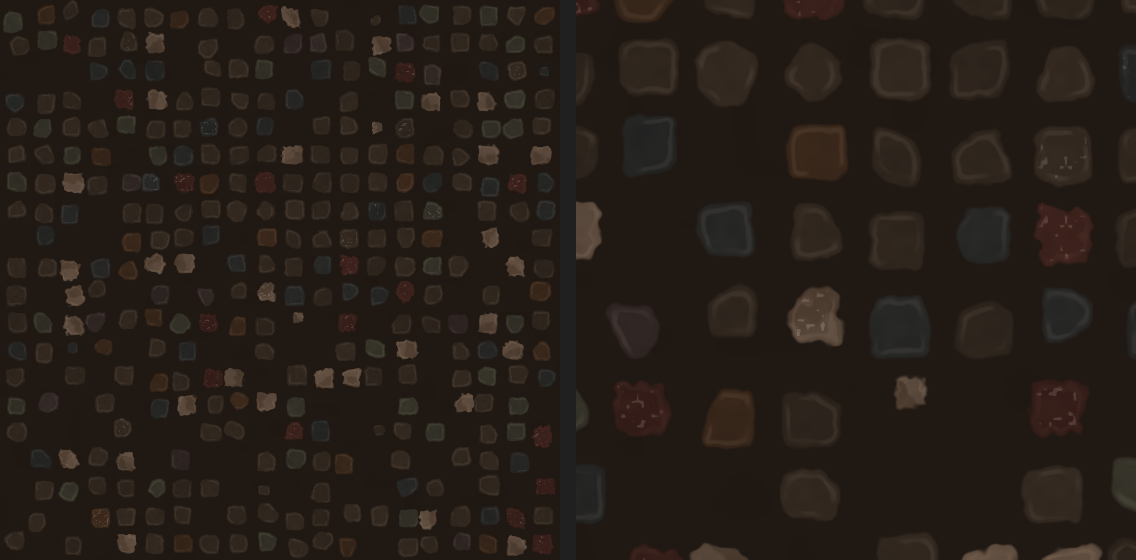
Left: the whole. Right: its middle third, enlarged.
This pattern is drawn by a three.js fragment shader. Its source:

```glsl
// A tray of worn pebbles on dark earth, laid out on a 20 by 20 grid.
// Each pebble is a rounded box cut by random planes, then tinted, rimmed and speckled;
// a slow wear field removes some pebbles and pushes others out of line.
varying vec2 vUv;

const float COUNT = 20.0;
const float MARGIN = 0.004;
const float TAU = 6.2832;
const vec3 EARTH = vec3(0.125, 0.094, 0.073);

float hash(vec2 p) {
  return fract(sin(dot(p, vec2(127.1, 311.7))) * 43758.5);
}

float noise(vec2 p) {
  vec2 i = floor(p);
  vec2 f = fract(p);
  f = f * f * (3.0 - 2.0 * f);
  return mix(mix(hash(i), hash(i + vec2(1.0, 0.0)), f.x),
             mix(hash(i + vec2(0.0, 1.0)), hash(i + 1.0), f.x), f.y);
}

float smoothMax(float a, float b, float k) {
  float h = max(k - abs(a - b), 0.0) / k;
  return max(a, b) + 0.25 * h * h * k;
}

float roundedBox(vec2 p, vec2 halfSize, float radius) {
  vec2 q = abs(p) - halfSize + radius;
  return length(max(q, 0.0)) + min(max(q.x, q.y), 0.0) - radius;
}

// Signed distance to one pebble, in units of the grid pitch
float pebble(vec2 p, vec2 id, float cut, float rough) {
  vec2 halfSize = 0.32 + 0.07 * vec2(hash(id + 3.1), hash(id + 5.7));
  float d = roundedBox(p, halfSize, 0.12);
  for (int i = 0; i < 6; i++) {
    vec2 key = id + 31.0 * float(i + 1);
    float angle = (float(i) + hash(key)) * TAU / 6.0;
    float reach = mix(0.42 - cut, 0.46, hash(key + 0.5));
    d = smoothMax(d, dot(p, vec2(cos(angle), sin(angle))) - reach, 0.08);
  }
  return d + rough * (noise(p * 9.0 + id * 7.3) - 0.5);
}

// Mineral tint picked by a random value
vec3 mineral(float pick) {
  vec3 brown = vec3(0.185, 0.148, 0.117);
  vec3 green = vec3(0.196, 0.188, 0.150);
  vec3 slate = vec3(0.143, 0.143, 0.140);
  vec3 rust = vec3(0.215, 0.148, 0.100);
  vec3 mauve = vec3(0.185, 0.148, 0.140);
  vec3 red = vec3(0.220, 0.122, 0.102);
  vec3 tan = vec3(0.300, 0.236, 0.186);
  vec3 c = mix(brown, green, step(0.54, pick));
  c = mix(c, slate, step(0.65, pick));
  c = mix(c, rust, step(0.75, pick));
  c = mix(c, mauve, step(0.81, pick));
  c = mix(c, red, step(0.84, pick));
  return mix(c, tan, step(0.89, pick));
}

// Tint with mottling, a broken pale rim and small specks
vec3 surface(vec2 p, vec2 id, float d, float pick) {
  float isTan = step(0.89, pick);
  float isRed = step(0.84, pick) - isTan;
  vec3 c = mineral(pick) * (0.93 + 0.14 * hash(id + 8.2));
  c *= 0.95 + 0.10 * noise(p * 7.0 + id * 3.7);

  float rimDepth = 0.055 + 0.03 * noise(p * 5.0 + id * 5.1);
  float rim = 1.0 - smoothstep(0.012, 0.042, abs(d + rimDepth));
  rim *= smoothstep(0.25, 0.65, noise(p * 3.5 + id * 9.1));
  c += rim * vec3(0.052, 0.047, 0.041) * (1.0 - 0.6 * isRed);

  // Lit facet of the pale stones
  float tilt = hash(id + 6.4) * TAU;
  float facet = dot(p, vec2(cos(tilt), sin(tilt))) + 0.25 * (noise(p * 6.0 + id) - 0.5);
  c += isTan * smoothstep(-0.06, 0.08, facet) * vec3(0.052, 0.050, 0.048);

  float speckled = max(isRed, step(0.95, hash(id + 12.6)));
  float specks = smoothstep(0.78, 0.92, noise(p * 17.0 + id * 4.3));
  return c + speckled * specks * smoothstep(0.02, 0.08, -d) * 0.11;
}

void main() {
  vec2 grid = (vUv - MARGIN) / (1.0 - 2.0 * MARGIN) * COUNT;
  vec3 color = EARTH * (0.98 + 0.04 * noise(grid * 1.5));

  // Neighbouring cells are included because pebbles may drift
  for (int y = -1; y <= 1; y++) {
    for (int x = -1; x <= 1; x++) {
      vec2 id = floor(grid) + vec2(float(x), float(y));
      if (min(id.x, id.y) < 0.0 || max(id.x, id.y) >= COUNT) continue;

      float wear = smoothstep(0.3, 0.8, noise(id * 0.31 + 4.6));
      wear *= 1.2 - 0.6 * id.x / COUNT;
      if (hash(id + 1.3) < 0.05 + 0.28 * wear) continue;

      vec2 drift = vec2(hash(id + 2.4), hash(id + 4.9)) - 0.5;
      vec2 p = grid - id - 0.5 - drift * mix(0.08, 0.40, wear);
      float size = mix(1.0, 0.55, step(0.98, hash(id + 7.7)));
      p /= size;

      float pick = hash(id + 9.5);
      float rough = 0.04 + 0.07 * step(0.84, pick);
      float cut = mix(0.06, 0.18, hash(id + 11.8));
      float d = pebble(p, id, cut, rough);
      float cover = 1.0 - smoothstep(-0.025, 0.025, d * size);
      color = mix(color, surface(p, id, d, pick), cover);
    }
  }
  gl_FragColor = vec4(color, 1.0);
}
```
